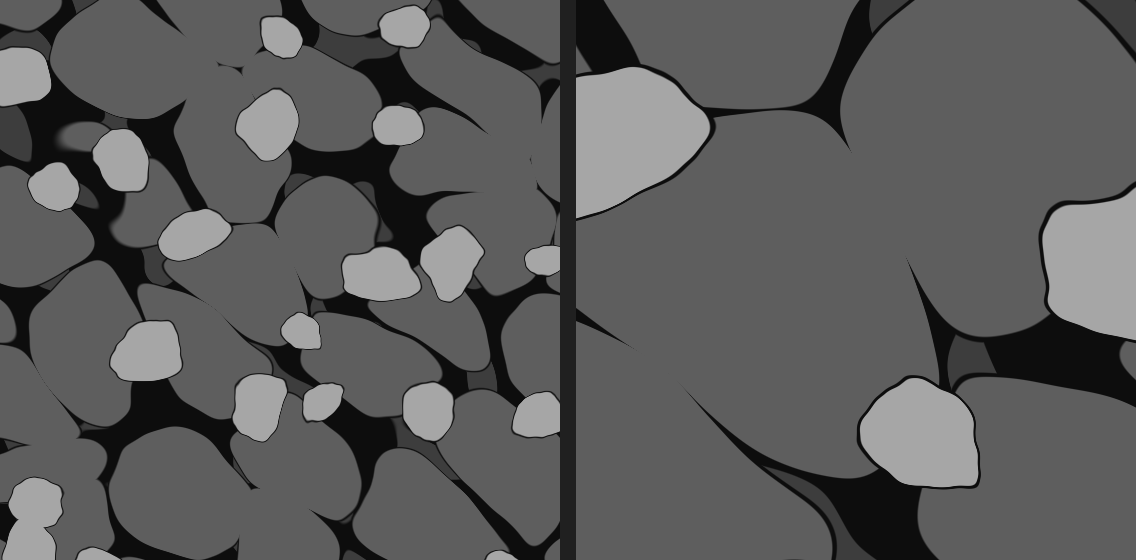
Left, the full canvas; right, a detail of the centre.
A WebGL 1 fragment shader for this texture:

```glsl
precision highp float;
uniform vec2 u_resolution;

#define CELLS 4.7
#define SEED 23.0
#define STRETCH 1.14
#define WARP 0.24
#define CHANNEL 0.085
#define VARIATION 0.34
#define ROUNDING 0.095
#define FILL_LEVEL 0.17
#define BLOB_MIN 0.031
#define BLOB_MAX 0.059
#define OUTLINE 0.0022

const vec3 GRAIN = vec3(0.37);
const vec3 BLACK = vec3(0.05);
const vec3 FILL = vec3(0.24);
const vec3 BLOB = vec3(0.65);

vec2 hash2(vec2 p) {
  vec3 q = fract((p.xyx + SEED) * vec3(0.1031, 0.1030, 0.0973));
  q += dot(q, q.yzx + 33.33);
  return fract((q.xx + q.yz) * q.zy);
}

float corner(vec2 id, vec2 offset) {
  float angle = 6.2832 * hash2(id).x;
  return dot(vec2(cos(angle), sin(angle)), offset);
}

// Gradient noise, roughly -0.7 to 0.7
float noise(vec2 p) {
  vec2 i = floor(p), f = p - i;
  vec2 u = f * f * f * (f * (f * 6.0 - 15.0) + 10.0);
  vec2 e = vec2(1.0, 0.0);
  return mix(mix(corner(i, f), corner(i + e, f - e), u.x),
             mix(corner(i + e.yx, f - e.yx), corner(i + 1.0, f - 1.0), u.x), u.y);
}

vec2 noise2(vec2 p) {
  return vec2(noise(p), noise(p + 41.7));
}

vec2 grainSite(vec2 id) {
  return id + 0.5 + 0.8 * (hash2(id) - 0.5);
}

// Channels taper and close where this falls below zero
float channelWidth(vec2 p) {
  return CHANNEL + VARIATION * noise(p * 0.9 + 17.3);
}

// Signed distance, in canvas units, to the lumpy blob on one side of a grain
float blobDistance(vec2 p, vec2 id, vec2 site) {
  vec2 h = hash2(id + 71.0);
  vec2 side = h.x < 0.5 ? vec2(1.0, 0.0) : vec2(0.0, 1.0);
  vec2 center = 0.5 * (site + grainSite(id + side));
  vec2 offset = (p - center) * vec2(STRETCH, 1.0 / STRETCH) / CELLS;
  float far = length(offset);
  if (far > 2.0 * BLOB_MAX || channelWidth(center) < 0.02) return 1.0;
  float radius = mix(BLOB_MIN, BLOB_MAX, h.y);
  vec2 local = offset / radius + id * 7.3;
  float lumps = 0.3 * noise(local * 0.9) + 0.07 * noise(local * 2.7);
  return far - radius * (1.0 + lumps);
}

void main() {
  vec2 uv = gl_FragCoord.xy / u_resolution.y;
  float px = 0.8 / u_resolution.y;

  // Grains lean along the falling diagonal and bend with the noise
  vec2 p = mat2(0.8, 0.6, -0.6, 0.8) * uv * CELLS;
  p *= vec2(1.0 / STRETCH, STRETCH);
  p += WARP * noise2(p * 1.1) + 0.025 * noise2(p * 4.0 + 9.0);

  // Gap between the nearest site and a soft minimum of all others
  vec2 cell = floor(p);
  float nearest = 9.0, others = 0.0, blob = 1.0;
  for (int y = -2; y <= 2; y++) {
    for (int x = -2; x <= 2; x++) {
      vec2 id = cell + vec2(float(x), float(y));
      vec2 site = grainSite(id);
      float r = distance(p, site);
      others += exp(-max(r, nearest) / ROUNDING);
      nearest = min(r, nearest);
      blob = min(blob, blobDistance(p, id, site));
    }
  }
  float gap = -ROUNDING * log(others) - nearest;
  float grain = 0.55 * (gap - channelWidth(p)) / CELLS;

  // Grey segments inside the channels, kept off the grain edge by a dark line
  float segment = (noise(p * 2.2 + 5.1) - FILL_LEVEL) / (2.2 * CELLS);
  float fill = min(segment, -grain - OUTLINE);

  vec3 color = mix(BLACK, FILL, smoothstep(-px, px, fill));
  color = mix(color, GRAIN, smoothstep(-px, px, grain));
  color = mix(BLACK, color, smoothstep(-px, px, blob - OUTLINE));
  color = mix(BLOB, color, smoothstep(-px, px, blob));
  gl_FragColor = vec4(color, 1.0);
}
```
